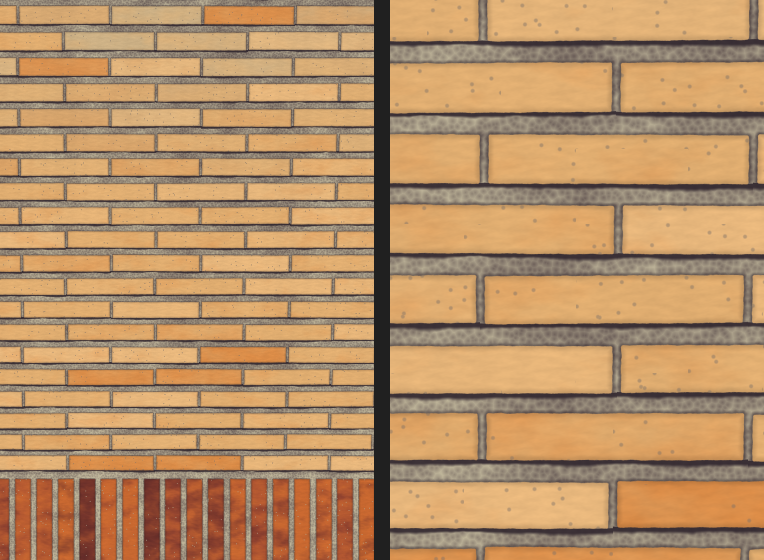
Left, the full canvas; right, a detail of the centre.
Give the GLSL for this texture, as a Shadertoy shader.

```glsl
// Layout, in units of canvas height, measured down from the top edge
const float COURSES = 20.0;
const float FIRST_COURSE = 0.0270;   // centre of the top course
const float COURSE_PITCH = 0.0468;   // spacing at the top
const float COURSE_SHRINK = 0.000247; // spacing lost toward the bottom
const float BRICK_FILL = 0.345;      // half brick height per course
const vec2 BRICK_PITCH = vec2(0.1654, 0.1552); // top, bottom
const vec2 JOINT_ANCHOR = vec2(0.3613, 0.3540); // top, bottom
const float HEAD_JOINT = 0.0026;     // half width of the upright joints
const float BAND_TOP = 0.8555;
const float BAND_PITCH = 0.0384;
const float BAND_CENTRE = 0.0404;
const float BAND_HALF = 0.0138;
const float CORNER = 0.0012;
const float SHADOW_DEPTH = 0.0048;

const vec3 TAN = vec3(0.88, 0.68, 0.44);
const vec3 PEACH = vec3(0.91, 0.72, 0.49);
const vec3 ORANGE = vec3(0.85, 0.53, 0.26);
const vec3 WEATHERED = vec3(0.80, 0.69, 0.52);
const vec3 RUST = vec3(0.79, 0.41, 0.19);
const vec3 RED_CLAY = vec3(0.61, 0.28, 0.19);
const vec3 MAROON = vec3(0.32, 0.14, 0.15);
const vec3 MORTAR_LIGHT = vec3(0.72, 0.68, 0.58);
const vec3 MORTAR_DARK = vec3(0.49, 0.44, 0.40);
const vec3 SHADOW = vec3(0.19, 0.15, 0.18);

float hash(vec2 p) {
    return fract(sin(dot(p, vec2(127.1, 311.7))) * 43758.55);
}

// Distance to the nearest scattered point
float cellular(vec2 p) {
    vec2 cell = floor(p);
    float nearest = 2.0;
    for (int j = -1; j <= 1; j++)
    for (int i = -1; i <= 1; i++) {
        vec2 c = cell + vec2(i, j);
        vec2 site = c + vec2(hash(c), hash(c + 57.3));
        nearest = min(nearest, length(site - p));
    }
    return nearest;
}

// Layered sines, roughly -1 to 1
float waves(vec2 p) {
    float sum = 0.0, amp = 0.5;
    for (int i = 0; i < 5; i++) {
        sum += amp * sin(p.x + 1.7 * sin(p.y)) * cos(p.y + 1.3 * sin(0.7 * p.x));
        p = mat2(1.4, 1.1, -1.1, 1.4) * p + 2.3;
        amp *= 0.6;
    }
    return sum;
}

float boxDistance(vec2 p, vec2 halfSize) {
    vec2 q = abs(p) - halfSize + CORNER;
    return length(max(q, 0.0)) + min(max(q.x, q.y), 0.0) - CORNER;
}

void mainImage(out vec4 fragColor, in vec2 fragCoord) {
    vec2 p = fragCoord / iResolution.y;
    p.y = 1.0 - p.y;
    float aa = 0.8 / iResolution.y;

    // Running bond, compressed slightly toward the bottom
    float root = sqrt(COURSE_PITCH * COURSE_PITCH - 4.0 * COURSE_SHRINK * (p.y - FIRST_COURSE));
    float course = (COURSE_PITCH - root) / (2.0 * COURSE_SHRINK) + 0.5;
    float row = floor(course);
    float t = p.y / BAND_TOP;
    float pitch = mix(BRICK_PITCH.x, BRICK_PITCH.y, t);
    float along = (p.x - mix(JOINT_ANCHOR.x, JOINT_ANCHOR.y, t)) / pitch;
    along += 0.5 * mod(row, 2.0) + 0.016 * (hash(vec2(row, 3.0)) - 0.5);
    vec2 id = vec2(floor(along), row);
    vec2 local = (vec2(fract(along), fract(course)) - 0.5) * vec2(pitch, root);
    vec2 halfSize = vec2(0.5 * pitch - HEAD_JOINT, BRICK_FILL * root);
    local.y += 0.012 * (hash(id + 8.0) - 0.5) * local.x + 0.0012 * (hash(id + 4.0) - 0.5);

    // Upright band along the foot
    bool band = row >= COURSES;
    if (band) {
        float post = (p.x - BAND_CENTRE) / BAND_PITCH + 0.5;
        id = vec2(floor(post), 40.0);
        local = vec2((fract(post) - 0.5) * BAND_PITCH, p.y - BAND_TOP - 0.08);
        local.x += 0.0012 * (hash(id + 6.0) - 0.5);
        halfSize = vec2(BAND_HALF, 0.08);
    }
    float dist = boxDistance(local, halfSize) + 0.0004 * waves(p * 260.0);

    // Mortar: grit and broad stains
    float grit = cellular(p * 260.0);
    float stain = waves(p * vec2(38.0, 75.0));
    float lightness = 0.36 + 0.8 * (grit - 0.45) + 0.5 * stain + 0.15 * t;
    if (band) lightness += 0.2;
    vec3 color = mix(MORTAR_DARK, MORTAR_LIGHT, clamp(lightness, -0.25, 1.1));

    // Drop shadow below each course and contact shade around bricks
    float below = local.y - halfSize.y;
    float reach = SHADOW_DEPTH * (0.85 + 0.5 * waves(p * vec2(50.0, 20.0) + 5.0));
    float fade = 1.0 - smoothstep(0.4 * reach, reach, below);
    float dropShade = band ? 0.0 : smoothstep(-0.001, 0.0, below) * fade;
    float contactShade = 0.5 * (1.0 - smoothstep(0.0, 0.0026, dist));
    color = mix(color, SHADOW, max(0.9 * dropShade, contactShade));

    // Fired clay, with a tone for each brick
    float tone = hash(id + 21.0);
    float bloom = waves(p * vec2(32.0, 60.0) + 30.0 * tone);
    vec3 clay = mix(PEACH, TAN, smoothstep(0.0, 0.5, tone));
    clay = mix(clay, ORANGE, clamp(smoothstep(0.6, 1.0, tone) * 0.85 + 0.3 * bloom, 0.0, 0.9));
    float wear = (1.0 - smoothstep(0.0, 0.42, p.y)) * hash(id + 77.0);
    clay = mix(clay, WEATHERED, clamp(wear * (1.0 + 0.5 * bloom), 0.0, 1.0));
    if (band) {
        clay = mix(RUST, RED_CLAY, clamp(1.5 * tone - 0.35 + 0.6 * bloom, 0.0, 1.0));
        clay = mix(clay, MAROON, clamp(smoothstep(0.68, 0.95, tone) + 0.4 * bloom, 0.0, 0.85));
    }
    float rim = smoothstep(-0.004, 0.0, dist);
    clay *= 1.0 + 0.04 * waves(p * vec2(150.0, 420.0)) - 0.12 * rim;

    // Sparse pits and chips
    float pit = 1.0 - smoothstep(0.04, 0.13, cellular(p * 75.0));
    pit *= step(0.5, hash(floor(p * 45.0)));
    clay = mix(clay, band ? MORTAR_LIGHT : MORTAR_DARK, 0.45 * pit);

    color = mix(color, clay, 1.0 - smoothstep(-aa, aa, dist));
    fragColor = vec4(color, 1.0);
}
```
